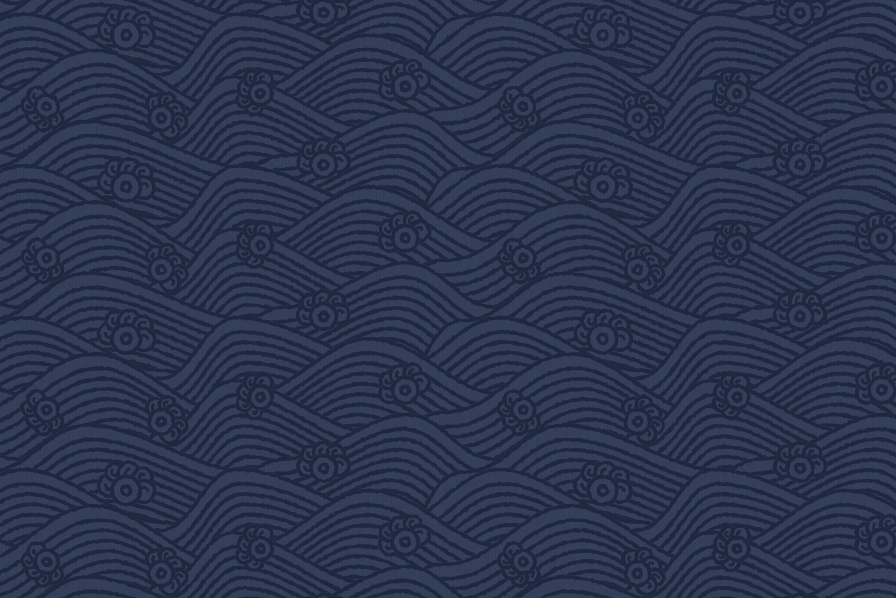
This pattern is drawn by a Shadertoy shader. Its source:

```glsl
const vec2 TILE = vec2(408.0, 130.0);   // canvas height is 512 units
const float HALF_LINE = 1.65;
const float STRIPE = 8.8;
const vec3 CLOTH = vec3(0.204, 0.245, 0.347);
const vec3 INK = vec3(0.115, 0.155, 0.245);

// Waves from back to front: crest x, crest y, left width, right width
const vec4 WAVES[7] = vec4[7](
    vec4(20, 12, 100, 110), vec4(203, 12, 80, 150), vec4(315, 30, 95, 125),
    vec4(82, 43, 125, 95), vec4(200, 66, 70, 110), vec4(348, 95, 95, 85),
    vec4(75, 104, 95, 130));
// Depth of the flanks and sideways lean of the stripes
const vec2 FLANKS[7] = vec2[7](
    vec2(45, 0.20), vec2(52, 0.25), vec2(48, -0.15), vec2(50, 0.30),
    vec2(44, 0.20), vec2(38, -0.25), vec2(40, 0.25));
// Foam clusters: centre x, centre y, radius, facing angle
const vec4 FOAMS[6] = vec4[6](
    vec4(347, 74, 19, -1.9), vec4(40, 91, 17, 2.5), vec4(138, 101, 18, -0.5),
    vec4(223, 80, 17, -2.8), vec4(277, 141, 19, -1.6), vec4(108, 160, 21, -1.4));
const int FOAM_LAYER[6] = int[6](2, 3, 4, 4, 5, 6);

float hash(vec2 p) {
    p = fract(p * vec2(0.1031, 0.1137));
    p += dot(p, p.yx + 33.33);
    return fract((p.x + p.y) * p.x * 7.31);
}

float noise(vec2 p) {
    vec2 i = floor(p), f = fract(p);
    f = f * f * (3.0 - 2.0 * f);
    return mix(mix(hash(i), hash(i + vec2(1, 0)), f.x),
               mix(hash(i + vec2(0, 1)), hash(i + vec2(1, 1)), f.x), f.y);
}

float cover(float d, float aa) {
    return 1.0 - smoothstep(-aa, aa, d);
}

// Offset from a centre, wrapped across the tile width
vec2 wrapOffset(vec2 p, vec2 centre) {
    vec2 q = p - centre;
    q.x = mod(q.x + 0.5 * TILE.x, TILE.x) - 0.5 * TILE.x;
    return q;
}

// Depth below a rounded crest with flaring flanks
float waveDepth(vec2 q, vec2 widths, vec2 flank) {
    float x = q.x - flank.y * q.y;
    float t = abs(x) / (x < 0.0 ? widths.x : widths.y);
    float past = max(t - 1.0, 0.0);
    float fall = 0.5 - 0.5 * cos(3.14159 * min(t, 1.0)) + 4.0 * past * past;
    return q.y - flank.x * fall;
}

float paintWave(float ink, vec2 q, vec2 widths, vec2 flank, float aa) {
    float depth = waveDepth(q, widths, flank);
    vec2 slope = vec2(waveDepth(q + vec2(0.5, 0), widths, flank),
                      waveDepth(q + vec2(0, 0.5), widths, flank)) - depth;
    float steep = max(2.0 * length(slope), 0.5);
    float stripe = abs(fract((depth - 3.5) / STRIPE + 0.5) - 0.5) * STRIPE;
    float line = depth < 0.9 * STRIPE ? abs(depth) : stripe;
    float inked = cover(line / steep - HALF_LINE, aa);
    return mix(ink, inked, cover(-depth / steep - HALF_LINE, aa));
}

// A round lobe with a hooked line inside
float paintLobe(float ink, vec2 q, float radius, vec2 facing, float aa) {
    float r = length(q);
    float rim = cover(abs(r - radius) - HALF_LINE, aa);
    float hook = cover(abs(r - 0.36 * radius) - 0.8 * HALF_LINE, aa)
               * cover(dot(q, facing) - 0.15 * radius, aa);
    return mix(ink, max(rim, hook), cover(r - radius - HALF_LINE, aa));
}

// Lobes fanned around a body of nested arcs
float paintFoam(float ink, vec2 q, float radius, float angle, float aa) {
    for (int i = 0; i < 5; i++) {
        float a = angle + (float(i) - 2.0) * 0.72;
        float odd = float(i % 2);
        vec2 dir = vec2(cos(a), sin(a));
        vec2 turn = vec2(cos(a + 1.2), sin(a + 1.2));
        ink = paintLobe(ink, q - dir * radius * (0.72 + 0.14 * odd),
                        radius * (0.44 - 0.06 * odd), turn, aa);
    }
    float r = length(q);
    float arcs = max(cover(abs(r - 0.58 * radius) - HALF_LINE, aa),
                     cover(abs(r - 0.18 * radius) - HALF_LINE, aa));
    return mix(ink, arcs, cover(r - 0.58 * radius - HALF_LINE, aa));
}

float waveInk(vec2 p, float aa) {
    float ink = 0.0;
    for (int row = -1; row <= 0; row++) {
        vec2 local = p - vec2(0, float(row) * TILE.y);
        for (int i = 0; i < 7; i++) {
            ink = paintWave(ink, wrapOffset(local, WAVES[i].xy), WAVES[i].zw, FLANKS[i], aa);
            for (int k = 0; k < 6; k++) {
                if (FOAM_LAYER[k] != i) continue;
                ink = paintFoam(ink, wrapOffset(local, FOAMS[k].xy), FOAMS[k].z, FOAMS[k].w, aa);
            }
        }
    }
    return ink;
}

void mainImage(out vec4 fragColor, in vec2 fragCoord) {
    float unit = 512.0 / iResolution.y;
    vec2 p = vec2(fragCoord.x, iResolution.y - fragCoord.y) * unit;

    // Ragged printed edges
    vec2 wobble = vec2(noise(p * 0.4), noise(p * 0.4 + 71.0)) - 0.5;
    vec2 printed = p + 1.3 * wobble;
    float ink = waveInk(vec2(printed.x, mod(printed.y, TILE.y)), 0.7 * unit);

    // Fine woven threads
    float thread = 0.5 * sin(p.x * 2.1 + 0.6 * sin(p.y * 1.05));
    float grain = thread + noise(p * vec2(0.7, 0.35)) - 0.5;
    vec3 colour = mix(CLOTH, INK, ink) * (1.0 + 0.045 * grain);
    fragColor = vec4(colour, 1.0);
}
```
